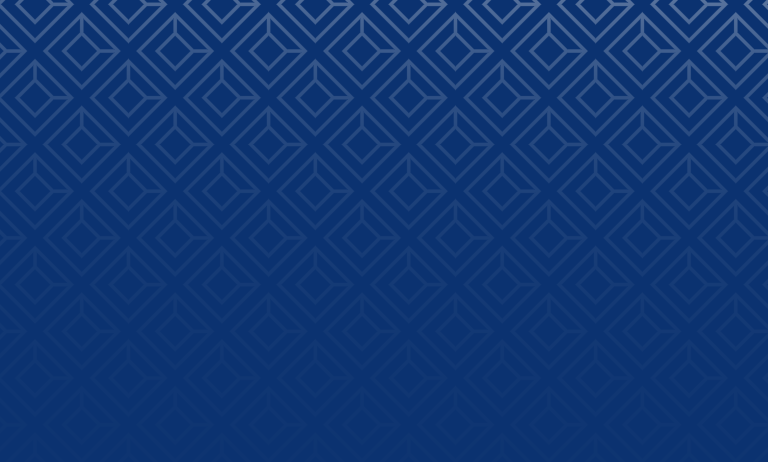
This background is drawn by a Shadertoy shader. Its source:

```glsl
// Deep blue background with a lattice of faceted outline diamonds fading downward.

// Lengths are fractions of the canvas width.
const vec3 BASE_BLUE = vec3(0.045, 0.197, 0.438);
const vec3 LINE_COLOR = vec3(1.0);
const vec2 LATTICE_ORIGIN = vec2(0.0456, -0.1273); // one diamond centre, from the top left
const float HALF_CELL = 0.06083;
const float OUTER_RADIUS = 0.0475;
const float INNER_RADIUS = 0.0232;
const float HALF_STROKE = 0.0023;
const float OPACITY_LEFT = 0.24;
const float OPACITY_RIGHT = 0.32;
const float FADE_RATE = 3.3;

// Offset from the nearest centre of the staggered lattice
vec2 latticeCell(vec2 p) {
    vec2 diagonal = vec2(p.x + p.y, p.x - p.y) / (2.0 * HALF_CELL);
    diagonal -= floor(diagonal + 0.5);
    return HALF_CELL * vec2(diagonal.x + diagonal.y, diagonal.x - diagonal.y);
}

// Distance to the outline of a diamond
float diamondOutline(vec2 p, float radius) {
    return abs(abs(p.x) + abs(p.y) - radius) * 0.70711;
}

// Distance to a spoke along +x between the two diamonds
float spoke(vec2 p) {
    return length(vec2(p.x - clamp(p.x, INNER_RADIUS, OUTER_RADIUS), p.y));
}

void mainImage(out vec4 fragColor, in vec2 fragCoord) {
    vec2 uv = fragCoord / iResolution.xy;
    float pixel = 1.0 / iResolution.x;
    vec2 fromTopLeft = vec2(fragCoord.x, fragCoord.y - iResolution.y) * pixel;
    vec2 cell = latticeCell(fromTopLeft - LATTICE_ORIGIN);

    // Two nested diamonds joined by an upper and a right spoke
    float dist = min(diamondOutline(cell, OUTER_RADIUS), diamondOutline(cell, INNER_RADIUS));
    dist = min(dist, min(spoke(cell), spoke(cell.yx)));
    float stroke = 1.0 - smoothstep(-0.75 * pixel, 0.75 * pixel, dist - HALF_STROKE);

    // Lines dissolve toward the bottom and glow a little more at the right
    float opacity = mix(OPACITY_LEFT, OPACITY_RIGHT, uv.x) * exp(-FADE_RATE * (1.0 - uv.y));
    fragColor = vec4(mix(BASE_BLUE, LINE_COLOR, stroke * opacity), 1.0);
}
```
